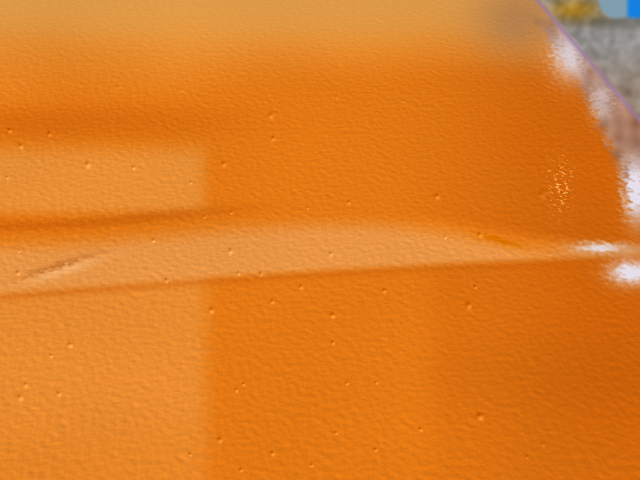
Reproduce this texture procedurally as a Shadertoy shader.

```glsl
vec2 hash2(vec2 c) {
    vec3 h = fract(c.xyx * vec3(0.1031, 0.1030, 0.0973));
    h += dot(h, h.yzx + 33.33);
    return fract((h.xx + h.yz) * h.zy);
}

float gradientNoise(vec2 p) {
    vec2 i = floor(p), f = p - i;
    vec2 u = f * f * f * (f * (f * 6.0 - 15.0) + 10.0);
    vec2 e = vec2(1.0, 0.0);
    float a = dot(hash2(i) * 2.0 - 1.0, f);
    float b = dot(hash2(i + e) * 2.0 - 1.0, f - e);
    float c = dot(hash2(i + e.yx) * 2.0 - 1.0, f - e.yx);
    float d = dot(hash2(i + 1.0) * 2.0 - 1.0, f - 1.0);
    return mix(mix(a, b, u.x), mix(c, d, u.x), u.y);
}

float glow(vec2 p, vec2 center, vec2 radius) {
    vec2 d = (p - center) / radius;
    return exp(-dot(d, d));
}

float fall(float a, float b, float x) {
    return 1.0 - smoothstep(a, b, x);
}

float peel(vec2 q) {
    return gradientNoise(q) + 0.45 * gradientNoise(q * 2.1 + 9.0);
}

// Sparse paint blisters, lit from above on one side and shaded on the other
float blisters(vec2 p) {
    float shade = 0.0;
    for (int layer = 0; layer < 2; layer++) {
        vec2 g = p / (0.075 + 0.03 * float(layer)) + 17.0 * float(layer);
        vec2 cell = floor(g), rnd = hash2(cell + 5.0);
        vec2 d = (g - cell - 0.2 - 0.6 * hash2(cell + 71.0)) * 0.085;
        float r = mix(0.0025, 0.0048, rnd.y);
        float present = step(0.80, rnd.x);
        shade += present * (glow(d, vec2(0.0, -0.2 * r), vec2(r))
               - 0.8 * glow(d, vec2(-0.5 * r, 0.9 * r), vec2(r)));
    }
    return shade;
}

// Blurred ground and objects past the panel
vec3 backdrop(vec2 p) {
    float n = gradientNoise(p * 28.0) + 0.5 * gradientNoise(p * 65.0);
    vec3 col = mix(vec3(0.60, 0.53, 0.47), vec3(0.57, 0.56, 0.55), smoothstep(0.80, 0.92, p.y));
    col += 0.16 * n;
    col = mix(col, vec3(0.34, 0.32, 0.29), 0.6 * glow(p, vec2(1.26, 0.955), vec2(0.08, 0.014)));
    col = mix(col, vec3(0.60, 0.43, 0.08) + 0.2 * n, glow(p, vec2(1.195, 0.98), vec2(0.055, 0.024)));
    col = mix(col, vec3(0.50, 0.62, 0.68), fall(0.032, 0.044, length(p - vec2(1.285, 1.0))));
    return mix(col, vec3(0.08, 0.50, 0.88), smoothstep(1.30, 1.315, p.x) * smoothstep(0.955, 0.97, p.y));
}

void mainImage(out vec4 fragColor, in vec2 fragCoord) {
    vec2 p = fragCoord / iResolution.xy * vec2(4.0 / 3.0, 1.0);

    // Orange-peel surface, finer with distance, bends all reflections
    vec2 q = vec2((p.x - 0.6) * mix(58.0, 95.0, p.y), p.y * (75.0 + 45.0 * p.y));
    float relief = peel(q) - peel(q + vec2(0.2, 0.35));
    vec2 s = p + vec2(0.022, 0.010) * vec2(peel(q), peel(q + 37.0));
    float broad = gradientNoise(p * vec2(4.0, 7.0));

    vec3 light = vec3(0.91, 0.57, 0.23);
    vec3 mid = vec3(0.89, 0.47, 0.08);
    vec3 deep = vec3(0.79, 0.37, 0.035);

    // Upper panel: sky reflection, bright left patch, darker right side
    vec3 upper = mix(mid, deep, 0.85 * smoothstep(0.75, 1.25, s.x + 0.12 * broad));
    upper = mix(upper, deep, 0.5 * glow(s, vec2(0.1, 0.745), vec2(0.4, 0.035)));
    upper = mix(upper, light, 0.85 * fall(0.40, 0.45, s.x)
          * smoothstep(0.54, 0.575, s.y) * fall(0.66, 0.72, s.y));
    vec3 sky = mix(vec3(0.90, 0.57, 0.22), vec3(0.87, 0.60, 0.28), smoothstep(0.88, 1.0, p.y));
    upper = mix(upper, sky, smoothstep(0.75 + 0.07 * s.x, 0.96, s.y + 0.03 * broad));
    upper = mix(upper, vec3(0.69, 0.49, 0.31), 0.85 * glow(p, vec2(1.08, 0.96), vec2(0.095, 0.085)));

    // Lower panel: light left, saturated middle, dark right
    vec3 lower = mix(mid, deep, 0.35 * smoothstep(0.85, 0.95, s.x) + 0.55 * smoothstep(0.95, 1.3, s.x));
    lower = mix(lower, light - vec3(0.0, 0.02, 0.03), 0.9 * fall(0.40, 0.46, s.x));
    lower = mix(lower, mid, 0.35 * smoothstep(0.2, 0.0, p.y));

    // Pressed ridge between the panels
    float ridgeTop = 0.515 + 0.045 * smoothstep(0.0, 0.7, p.x) - 0.07 * smoothstep(0.75, 1.3, p.x);
    float ridgeBase = 0.388 + 0.083 * p.x - 0.018 * p.x * p.x;
    upper = mix(upper, deep, 0.7 * fall(0.3, 0.65, p.x) * glow(s, vec2(s.x, ridgeTop + 0.012), vec2(1.0, 0.014)));
    vec3 ridge = mix(mid, vec3(0.91, 0.58, 0.27), fall(ridgeTop - 0.055, ridgeTop, s.y));
    ridge = mix(ridge, vec3(0.80, 0.57, 0.38), 0.6 * smoothstep(1.1, 1.3, p.x));
    vec3 col = mix(ridge, upper, smoothstep(ridgeTop - 0.015, ridgeTop + 0.015, s.y));
    float edgeY = mix(p.y, s.y, 0.4);
    col = mix(lower, col, smoothstep(ridgeBase - 0.012, ridgeBase + 0.012, edgeY));
    col = mix(col, deep, 0.4 * glow(p, vec2(p.x, ridgeBase - 0.008), vec2(1.0, 0.008)));

    // Wrinkled reflections at the two ends of the ridge
    float leftFold = s.y - 0.418 - 0.33 * (s.x - 0.05);
    float leftMask = glow(p, vec2(0.12, 0.445), vec2(0.085, 0.04));
    col += leftMask * (vec3(0.05, 0.11, 0.16) * exp(-pow((leftFold + 0.010) / 0.012, 2.0))
         - vec3(0.14, 0.14, 0.10) * exp(-pow((leftFold - 0.006) / 0.006, 2.0)));
    float rightFold = s.y - 0.515 + 0.27 * (s.x - 0.98);
    col -= vec3(0.05, 0.09, 0.20) * glow(p, vec2(1.04, 0.495), vec2(0.05, 0.025))
         * exp(-pow(rightFold / 0.007, 2.0));

    // Paint grain and blisters
    col *= 1.0 + 0.10 * relief * (1.0 - 0.6 * smoothstep(0.8, 1.0, p.y)) + 0.035 * broad;
    col += vec3(0.16, 0.17, 0.16) * blisters(p) * fall(0.72, 0.86, p.y) * fall(1.05, 1.2, p.x);

    // Rolled rim and its white glare
    float drop = 0.92 - s.y;
    float rimX = 1.137 + 0.7 * drop - 0.6 * drop * drop;
    float rim = smoothstep(rimX - 0.012, rimX + 0.025, s.x) * smoothstep(0.50, 0.60, p.y) * fall(0.93, 0.98, p.y);
    col = mix(col, vec3(0.64, 0.48, 0.41) + 0.25 * gradientNoise(p * 32.0), 0.9 * rim);
    float glare = 0.85 * glow(s, vec2(1.185, 0.885), vec2(0.035, 0.05))
                + 0.55 * glow(s, vec2(1.255, 0.795), vec2(0.025, 0.045))
                + 1.3 * glow(s, vec2(1.325, 0.605), vec2(0.022, 0.06))
                + 1.2 * glow(s, vec2(1.315, 0.432), vec2(0.042, 0.024))
                + 0.9 * glow(s, vec2(1.25, 0.484), vec2(0.05, 0.010));
    col = mix(col, vec3(0.90, 0.87, 0.91), clamp(glare, 0.0, 1.0));
    float glint = smoothstep(0.05, 0.40, peel(q * 1.4 + 4.0));
    col += vec3(0.20, 0.32, 0.35) * glint * glow(s, vec2(1.168, 0.615), vec2(0.024, 0.055));

    // Panel border against the backdrop
    float outside = dot(p - vec2(1.12, 1.0), vec2(0.759, 0.651));
    col = mix(col, vec3(0.60, 0.49, 0.62), 0.8 * exp(-pow(outside / 0.006, 2.0)));
    col = mix(col, backdrop(p), smoothstep(0.0, 0.009, outside));
    fragColor = vec4(clamp(col, 0.0, 1.0), 1.0);
}
```
